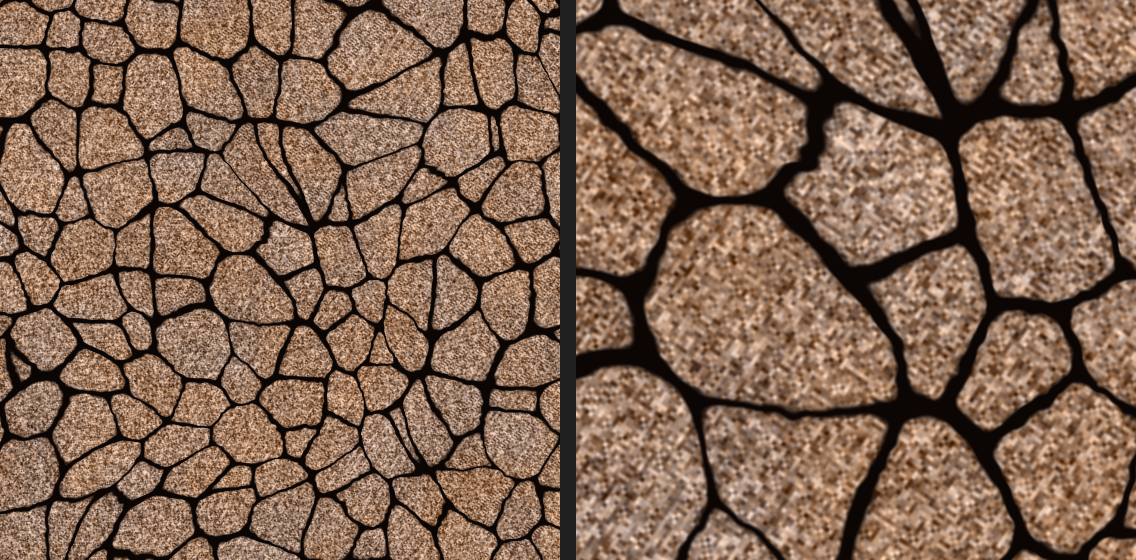
Left, the full canvas; right, a detail of the centre.
A WebGL 1 fragment shader for this texture:

```glsl
precision highp float;
// Irregular brown sandstone paving with dark, rough-edged joints.
uniform vec2 u_resolution;

const float STONES_ACROSS = 11.0;
const vec3 JOINT_COLOR = vec3(0.045, 0.02, 0.012);
const vec3 STONE_COLOR = vec3(0.628, 0.496, 0.405);
const vec3 WARM_SHIFT = vec3(0.05, 0.0, -0.05);

float hash(vec2 p) {
  return fract(sin(dot(p, vec2(127.1, 311.7))) * 43758.5453);
}

vec2 hash2(vec2 p) {
  return vec2(hash(p), hash(p + vec2(37.3, 17.9)));
}

float valueNoise(vec2 p) {
  vec2 cell = floor(p);
  vec2 f = fract(p);
  f = f * f * (3.0 - 2.0 * f);
  float low = mix(hash(cell), hash(cell + vec2(1.0, 0.0)), f.x);
  float high = mix(hash(cell + vec2(0.0, 1.0)), hash(cell + 1.0), f.x);
  return mix(low, high, f.y);
}

// Noise centred on zero
float signedNoise(vec2 p) {
  return valueNoise(p) - 0.5;
}

vec2 warp(vec2 p, float frequency, float amount) {
  vec2 q = p * frequency;
  return p + amount * vec2(signedNoise(q), signedNoise(q + 53.7));
}

vec2 rotate(vec2 p, float angle) {
  float c = cos(angle);
  float s = sin(angle);
  return vec2(c * p.x - s * p.y, s * p.x + c * p.y);
}

vec2 stoneCenter(vec2 cell, float jitter) {
  return cell + 0.5 + jitter * (hash2(cell) - 0.5);
}

// Weighted squared distance: heavier stones claim more room
float stonePower(vec2 p, vec2 cell, vec2 center, float weight) {
  vec2 d = p - center;
  return dot(d, d) - weight * hash(cell + 91.3);
}

// Returns the stone's cell in xy and the distance to its rounded edge in z
vec3 paving(vec2 p, float jitter, float weight, float rounding) {
  vec2 base = floor(p);
  vec2 ownCell = base;
  vec2 ownCenter = base;
  float ownPower = 1e4;
  for (int y = -2; y <= 2; y++) {
    for (int x = -2; x <= 2; x++) {
      vec2 cell = base + vec2(float(x), float(y));
      vec2 center = stoneCenter(cell, jitter);
      float power = stonePower(p, cell, center, weight);
      if (power < ownPower) {
        ownPower = power;
        ownCell = cell;
        ownCenter = center;
      }
    }
  }
  // Smooth minimum over all borders rounds the corners
  float sum = 0.0;
  for (int y = -2; y <= 2; y++) {
    for (int x = -2; x <= 2; x++) {
      vec2 cell = base + vec2(float(x), float(y));
      vec2 center = stoneCenter(cell, jitter);
      float gap = distance(center, ownCenter);
      if (gap > 0.001) {
        float power = stonePower(p, cell, center, weight);
        sum += exp(-(power - ownPower) / (2.0 * gap * rounding));
      }
    }
  }
  return vec3(ownCell, -rounding * log(max(sum, 1e-30)));
}

// Coarse sand: bright and dark grains with slight warm and cool tints
vec3 sandstone(vec2 uv, vec2 stone) {
  vec2 q = rotate(uv, 0.6);
  float grain = 0.52 * signedNoise(q * 400.0) + 0.30 * signedNoise(q * 215.0 + 7.0);
  float blotch = 0.06 * signedNoise(uv * 38.0) + 0.05 * signedNoise(uv * 9.0);
  float tone = 0.04 * (hash(stone + 5.0) - 0.5);
  float warmth = 1.3 * signedNoise(q * 310.0 + 31.0) + signedNoise(uv * 14.0 + 3.0);
  return STONE_COLOR + grain + blotch + tone + WARM_SHIFT * warmth;
}

void main() {
  vec2 uv = gl_FragCoord.xy / u_resolution.y;

  // Bend the layout broadly, then make the borders wavy and rough
  vec2 p = warp(uv * STONES_ACROSS + 20.0, 0.35, 1.2);
  p = warp(p, 2.6, 0.11);
  p = warp(p, 10.0, 0.045);
  vec3 stone = paving(p, 0.85, 0.42, 0.045);

  float halfWidth = mix(0.016, 0.056, valueNoise(p * 1.4 + 11.0));
  float softness = max(0.018, 0.8 * STONES_ACROSS / u_resolution.y);
  float cover = smoothstep(-softness, softness, stone.z - halfWidth);

  // Stones darken a little where they fall into the joint
  float rim = mix(0.86, 1.0, smoothstep(0.0, 0.06, stone.z - halfWidth));
  vec3 color = mix(JOINT_COLOR, sandstone(uv, stone.xy) * rim, cover);
  gl_FragColor = vec4(clamp(color, 0.0, 1.0), 1.0);
}
```
